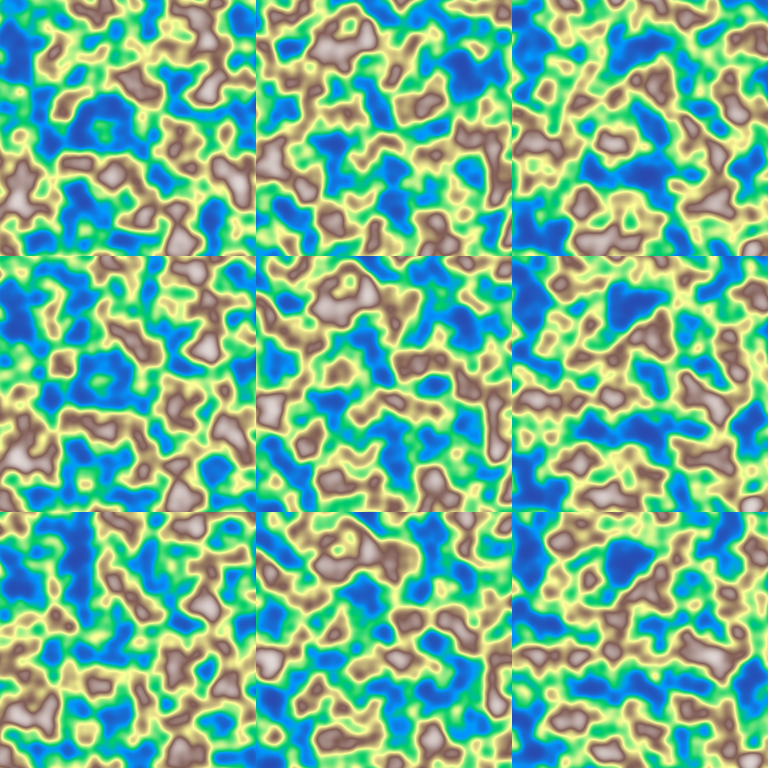
This texture is drawn by a Shadertoy shader. Its source:

```glsl
const float TAU = 6.2831853;

float hash(vec2 p) {
    vec3 q = fract(vec3(p.xyx) * vec3(0.1031, 0.1030, 0.0973));
    q += dot(q, q.yzx + 33.33);
    return fract((q.x + q.y) * q.z);
}

// Unit gradient of a lattice corner, turned either way by swing
float cornerRamp(vec2 cell, vec2 offset, float seed, float swing) {
    float h = hash(cell + seed);
    float turn = hash(cell + seed + 71.0) < 0.5 ? -swing : swing;
    float angle = TAU * h + turn;
    return dot(vec2(cos(angle), sin(angle)), offset);
}

float gradientNoise(vec2 p, float seed, float swing) {
    vec2 i = floor(p), f = p - i;
    vec2 u = f * f * f * (f * (f * 6.0 - 15.0) + 10.0);
    vec2 e = vec2(1.0, 0.0);
    float low = mix(cornerRamp(i, f, seed, swing),
                    cornerRamp(i + e.xy, f - e.xy, seed, swing), u.x);
    float high = mix(cornerRamp(i + e.yx, f - e.yx, seed, swing),
                     cornerRamp(i + e.xx, f - e.xx, seed, swing), u.x);
    return mix(low, high, u.y);
}

// Piecewise linear ramp from deep water to snow
vec3 terrainColor(float t) {
    vec3 c = mix(vec3(0.2, 0.2, 0.6), vec3(0.0, 0.6, 1.0), clamp(t / 0.15, 0.0, 1.0));
    c = mix(c, vec3(0.0, 0.8, 0.4), clamp((t - 0.15) / 0.1, 0.0, 1.0));
    c = mix(c, vec3(1.0, 1.0, 0.6), clamp((t - 0.25) / 0.25, 0.0, 1.0));
    c = mix(c, vec3(0.5, 0.36, 0.33), clamp((t - 0.5) / 0.25, 0.0, 1.0));
    return mix(c, vec3(1.0), clamp((t - 0.75) / 0.25, 0.0, 1.0));
}

// Columns have their own seed; rows are variations of it
float terrainHeight(vec2 uv) {
    vec2 tile = floor(uv * 3.0);
    vec2 p = fract(uv * 3.0);
    float seed = 37.0 * tile.x + 11.0;
    float swing = 0.45 * mod(tile.y * 2.0 + 2.0, 3.0) - 0.45;

    float n = 0.7 * gradientNoise(p * 4.0 + 0.3, seed, swing)
            + gradientNoise(p * 8.0, seed + 131.0, swing)
            + 0.4 * gradientNoise(p * 16.0 + 0.5, seed + 257.0, swing);

    // Soft limits flatten the sea floor and the plateaus
    float limit = n < 0.0 ? 0.38 : 0.56;
    return 0.41 + limit * tanh(1.1 * n / limit);
}

void mainImage(out vec4 fragColor, in vec2 fragCoord) {
    // Four samples per pixel smooth the tile borders
    vec3 color = vec3(0.0);
    for (int k = 0; k < 4; k++) {
        vec2 shift = vec2(k % 2, k / 2) * 0.5 - 0.25;
        vec2 uv = (fragCoord + shift) / iResolution.xy;
        color += 0.25 * terrainColor(terrainHeight(uv));
    }
    fragColor = vec4(color, 1.0);
}
```
